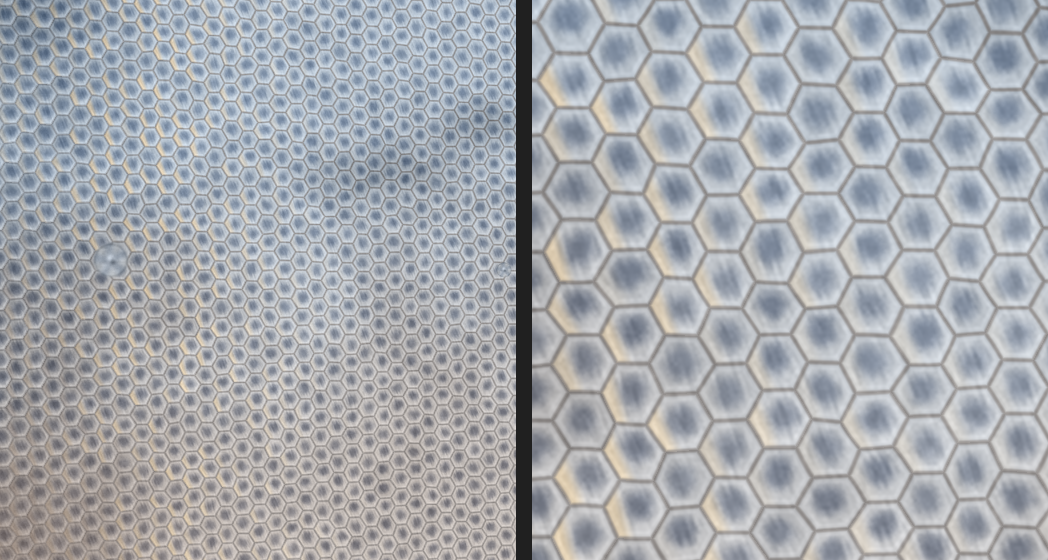
Left, the full canvas; right, a detail of the centre.
Give the GLSL for this texture, as a Shadertoy shader.

```glsl
// Brushed metal sheet embossed with about 32 columns by 30 rows of flat-topped hexagons.
// A hexagonal lattice is narrowed towards the right; every cell has a thin wall, a pale rim
// and a ragged dark dimple, lit by cool light above, warm light below and side glints.

const float ROWS = 30.0;
const vec2 LATTICE = vec2(1.7320508, 1.0);
const vec3 COOL_RIM = vec3(0.72, 0.77, 0.82);
const vec3 WARM_RIM = vec3(0.76, 0.73, 0.71);
const vec3 COOL_DIMPLE = vec3(0.51, 0.58, 0.67);
const vec3 WARM_DIMPLE = vec3(0.51, 0.50, 0.52);
const vec3 WALL = vec3(0.53, 0.51, 0.50);
const vec3 GLINT = vec3(0.86, 0.78, 0.65);
const vec3 BROWN = vec3(0.56, 0.49, 0.45);

float hash(vec2 p) {
    vec3 q = fract(vec3(p.xyx) * 0.1031);
    q += dot(q, q.yzx + 33.33);
    return fract((q.x + q.y) * q.z);
}

float noise(vec2 p) {
    vec2 i = floor(p), f = fract(p);
    f = f * f * (3.0 - 2.0 * f);
    return mix(mix(hash(i), hash(i + vec2(1, 0)), f.x),
               mix(hash(i + vec2(0, 1)), hash(i + vec2(1, 1)), f.x), f.y);
}

float fbm(vec2 p) {
    float sum = 0.0, amp = 0.5;
    for (int i = 0; i < 4; i++) {
        sum += amp * noise(p);
        p = p * 2.03 + 17.3;
        amp *= 0.5;
    }
    return sum / 0.9375;
}

// Gaussian-like spot of the given centre and radii
float spot(vec2 p, vec2 centre, vec2 radii) {
    vec2 d = (p - centre) / radii;
    return exp(-dot(d, d));
}

// Sheet position to lattice units, with perspective, lean and slight unevenness
vec2 toLattice(vec2 p) {
    vec2 c = p - vec2(0.46, 0.5);
    c.x += 0.03 * c.y;
    c /= 1.0 - 0.12 * c.x;
    vec2 wobble = vec2(noise(p * 24.0), noise(p * 24.0 + 50.0)) - 0.5;
    return c * ROWS + wobble * 0.16 + 60.0;
}

// Offset from the nearest cell centre
vec2 cellOffset(vec2 q) {
    vec2 a = mod(q, LATTICE) - 0.5 * LATTICE;
    vec2 b = mod(q - 0.5 * LATTICE, LATTICE) - 0.5 * LATTICE;
    return dot(a, a) < dot(b, b) ? a : b;
}

float wallDistance(vec2 l) {
    l = abs(l);
    return 0.5 - max(l.y, 0.8660254 * l.x + 0.5 * l.y);
}

// Crushed rosette: a round dent with petals and a bright pit
vec3 addDent(vec3 col, vec2 p, vec2 centre, float radius) {
    vec2 d = (p - centre) / radius;
    float r = length(d), angle = atan(d.y, d.x);
    float petals = 0.5 + 0.5 * cos(angle * 5.0 + 0.8);
    float ragged = fbm(d * 3.0 + 9.0) - 0.5;
    vec3 dent = mix(vec3(0.59, 0.63, 0.68), vec3(0.73, 0.75, 0.77), petals * smoothstep(0.2, 0.8, r));
    dent += 0.25 * ragged - 0.13 * spot(vec2(r, 0.0), vec2(0.92, 0.0), vec2(0.1));
    dent += 0.22 * spot(d, vec2(-0.05, 0.1), vec2(0.2)) - 0.2 * spot(d, vec2(0.12, -0.12), vec2(0.17));
    return mix(col, dent, 0.9 * (1.0 - smoothstep(0.8, 1.1, r + 0.15 * ragged)));
}

void mainImage(out vec4 fragColor, in vec2 fragCoord) {
    vec2 p = fragCoord / iResolution.y;
    float pixel = ROWS / iResolution.y;
    vec2 q = toLattice(p);
    vec2 l = cellOffset(q);
    vec2 id = round((q - l) / (0.5 * LATTICE));
    float rnd = hash(id), rnd2 = hash(id + 71.0);
    float edge = wallDistance(l);

    // Broad lighting over the sheet
    float cloud = fbm(p * 4.0 + 3.0);
    float cool = smoothstep(0.05, 0.85, p.y + 0.3 * (cloud - 0.5));
    float left = 1.0 - smoothstep(0.0, 0.36, p.x);
    vec3 rim = mix(WARM_RIM, COOL_RIM, cool);
    vec3 dimple = mix(WARM_DIMPLE, COOL_DIMPLE, cool);

    // Ragged dimple, scratched by fine brushing
    float brush = noise(vec2(q.x * 12.0 + q.y * 4.0, q.y * 3.5)) - 0.5;
    vec2 centre = (vec2(rnd, rnd2) - 0.5) * 0.12 + vec2(0.04 * left, 0.03);
    float r = length(l - centre) + 0.13 * (fbm(q * 4.5) - 0.5) + 0.05 * brush;
    float depth = 1.0 - smoothstep(0.10, 0.41 + 0.06 * left, r);
    vec3 col = mix(rim, dimple, depth * (0.85 + 0.3 * rnd2));
    col -= 0.06 * (1.0 - smoothstep(0.0, 0.2, r)) * rnd;

    // Warm glints on the left facets, strongest in a leaning band
    float band = spot(vec2(p.x + 0.08 * p.y, 0.0), vec2(0.31, 0.0), vec2(0.23));
    float facet = smoothstep(0.12, 0.38, dot(l, vec2(-0.93, -0.37)));
    float glint = facet * band * smoothstep(0.1, 0.8, rnd + 0.5 * (cloud - 0.5));
    col = mix(col, GLINT, 0.9 * glint);

    // Facet shading and walls
    col += dot(l, vec2(0.05, -0.10)) * (0.4 + left);
    col = mix(col, BROWN, 0.35 * facet * left * (1.0 - cool));
    float aa = max(pixel, 0.03);
    float wall = 1.0 - smoothstep(0.035 - aa, 0.035 + aa, edge);
    col = mix(col, mix(WALL, dimple, 0.35 * left), wall * (0.8 - 0.25 * left));
    col += 0.04 * spot(vec2(edge, 0.0), vec2(0.1, 0.0), vec2(0.04));

    // Broad shadows, brown corners and grain
    float shade = 0.09 * left + 0.11 * spot(p, vec2(0.68, 0.69), vec2(0.12, 0.05));
    shade += 0.10 * spot(p, vec2(0.86, 0.78), vec2(0.07, 0.04));
    shade += 0.08 * spot(p, vec2(0.02, 1.0), vec2(0.16, 0.12));
    col -= shade - 0.10 * (cloud - 0.5) - 0.05 * (rnd - 0.5);
    col = mix(col, BROWN, 0.4 * spot(p, vec2(0.0, 0.0), vec2(0.3, 0.2)));
    col += 0.07 * brush + 0.04 * (noise(p * 420.0) - 0.5);

    col = addDent(col, p, vec2(0.198, 0.535), 0.032);
    col = addDent(col, p, vec2(0.900, 0.518), 0.014);
    fragColor = vec4(clamp(col, 0.0, 1.0), 1.0);
}
```
